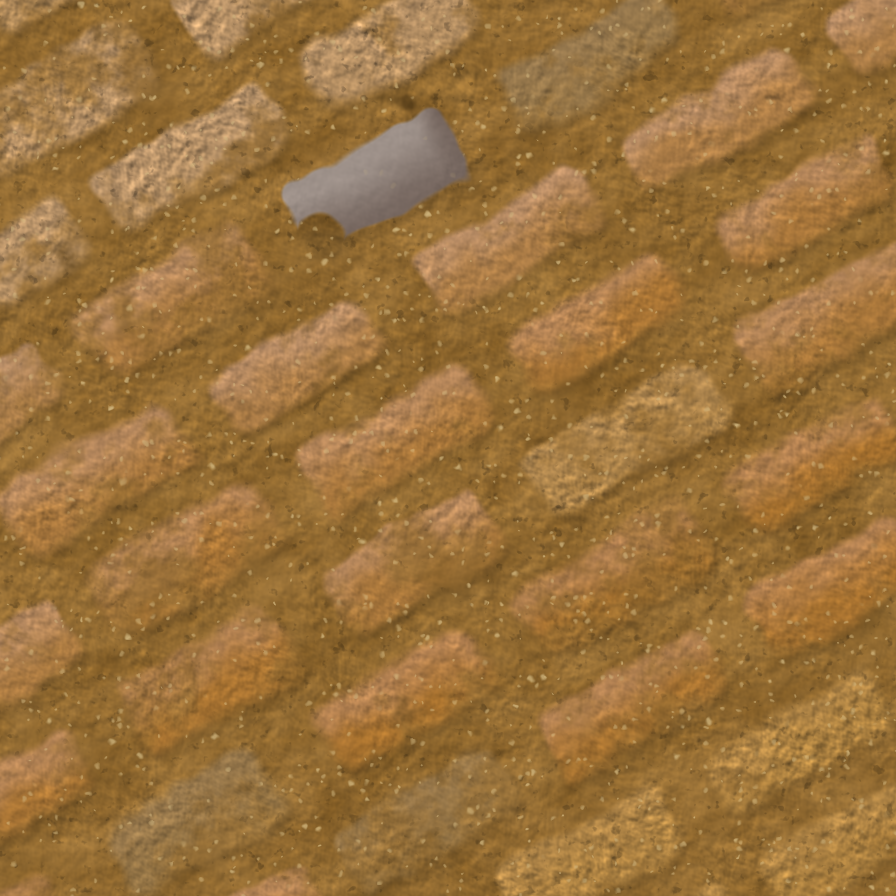
A WebGL 1 fragment shader for this texture:

```glsl
precision highp float;
// Worn, tilted brick paving half buried in ochre mud.
// A rotated running-bond grid gives rounded boxes; gradient noise warps their
// edges, smears mud across them and adds a fine sandy grain with grit and pits.
uniform vec2 u_resolution;

const vec2 PITCH = vec2(0.267, 0.129);   // brick spacing along and across a row
const vec2 HALF_SIZE = vec2(0.113, 0.044);
const vec3 MUD_DARK = vec3(0.47, 0.33, 0.125);
const vec3 MUD_LIGHT = vec3(0.645, 0.48, 0.24);
const vec3 PALE_SAND = vec3(0.71, 0.57, 0.41);
const vec3 YELLOW_SAND = vec3(0.67, 0.51, 0.26);
const vec3 STONE = vec3(0.57, 0.46, 0.29);
const vec3 SLATE_LIGHT = vec3(0.62, 0.57, 0.54);
const vec3 SLATE_DARK = vec3(0.46, 0.40, 0.37);
const vec3 GRIT = vec3(0.84, 0.74, 0.52);
const vec3 PIT = vec3(0.30, 0.21, 0.08);

vec2 hash2(vec2 p) {
  p = vec2(dot(p, vec2(127.1, 311.7)), dot(p, vec2(269.5, 183.3)));
  return fract(sin(p) * 43758.5);
}

float cornerSlope(vec2 cell, vec2 f, vec2 corner) {
  return dot(hash2(cell + corner) * 2.0 - 1.0, f - corner);
}

float gradientNoise(vec2 p) {
  vec2 i = floor(p), f = fract(p);
  vec2 s = f * f * (3.0 - 2.0 * f);
  float low = mix(cornerSlope(i, f, vec2(0.0)), cornerSlope(i, f, vec2(1.0, 0.0)), s.x);
  float high = mix(cornerSlope(i, f, vec2(0.0, 1.0)), cornerSlope(i, f, vec2(1.0)), s.x);
  return 1.4 * mix(low, high, s.y);
}

float fbm(vec2 p) {
  float sum = 0.0, amp = 0.6;
  for (int i = 0; i < 3; i++) {
    sum += amp * gradientNoise(p);
    p = p * 2.03 + 17.3;
    amp *= 0.6;
  }
  return sum;
}

float roundBox(vec2 p, vec2 halfSize, float radius) {
  vec2 d = abs(p) - halfSize + radius;
  return length(max(d, 0.0)) + min(max(d.x, d.y), 0.0) - radius;
}

float sameCell(vec2 a, vec2 b) {
  return 1.0 - step(0.5, distance(a, b));
}

// Soft dots scattered in a jittered grid; chance is the share of filled cells.
float dots(vec2 p, float density, float chance, float radius) {
  vec2 cell = floor(p * density);
  vec2 rnd = hash2(cell + 3.7);
  vec2 centre = (cell + 0.25 + 0.5 * hash2(cell + 9.1)) / density;
  float r = radius * (0.5 + 0.7 * rnd.y);
  return step(rnd.x, chance) * (1.0 - smoothstep(0.2 * r, r, distance(p, centre)));
}

// Share of a brick pitch by which each row is shifted; some rows slip further.
float rowShift(float row) {
  float slip = step(3.0, row) * step(abs(mod(row, 3.0) - 1.0), 0.1);
  return 0.33 * mod(row, 2.0) + 0.5 * slip + 0.34 * step(abs(row - 8.0), 0.1);
}

// Clay is pink along its upper side; sandy bricks are pale early, yellow later.
vec3 brickColor(vec2 local, float age, float sandy, float mottle) {
  vec3 upper = mix(vec3(0.73, 0.56, 0.41), vec3(0.71, 0.51, 0.32), age);
  vec3 lower = mix(vec3(0.67, 0.49, 0.29), vec3(0.65, 0.44, 0.18), age);
  vec3 clay = mix(lower, upper, smoothstep(-0.025, 0.03, local.y + 0.05 * mottle));
  return mix(clay, mix(PALE_SAND, YELLOW_SAND, age), 0.85 * sandy);
}

void main() {
  vec2 p = gl_FragCoord.xy / u_resolution;

  // Rows rise thirty degrees to the right and are counted from the top left
  vec2 warp = vec2(gradientNoise(p * 10.0), gradientNoise(p * 10.0 + 40.0));
  vec2 chips = vec2(gradientNoise(p * 36.0), gradientNoise(p * 36.0 + 70.0));
  vec2 t = vec2(p.x, 1.0 - p.y) + 0.014 * warp + 0.007 * chips;
  vec2 q = vec2(0.866 * t.x - 0.5 * t.y, 0.5 * t.x + 0.866 * t.y);
  float row = floor(q.y / PITCH.y - 0.5);
  float shift = rowShift(row);
  float column = floor(q.x / PITCH.x - shift + 0.5);
  vec2 id = vec2(column, row);
  vec2 local = vec2(q.x - (column + shift) * PITCH.x, (row + 1.0) * PITCH.y - q.y);

  // Variation per brick
  vec2 rnd = hash2(id + 5.3), rnd2 = hash2(id + 21.9);
  float slate = sameCell(id, vec2(1.0, 2.0));
  float stone = sameCell(id, vec2(2.0, 2.0)) + sameCell(id, vec2(-1.0, 6.0))
              + sameCell(id, vec2(-1.0, 7.0));
  float age = clamp(smoothstep(1.0, 7.0, row) + 0.6 * (rnd.x - 0.5), 0.0, 1.0);
  float sandy = max(sameCell(id, vec2(1.0, 5.0)), step(3.3, abs(row - 4.4)));
  vec2 halfSize = HALF_SIZE * mix(vec2(0.82, 0.82), vec2(1.02), rnd2);
  halfSize = mix(halfSize, vec2(0.100, 0.043), slate);
  local.x -= 0.016 * (rnd2.x - 0.5) * (1.0 - slate);

  // Brick shape, fading into mud on its lower side, and the shadow beneath
  float d = roundBox(local, halfSize, 0.018);
  float bite = 0.027 - distance(local, vec2(-0.086, -0.030));
  d = mix(d, max(d, bite), slate);
  float lowSide = 1.0 - smoothstep(-0.040, 0.015, local.y);
  float soft = mix(mix(0.004, 0.009, rnd.x) + 0.004 * lowSide, 0.003, slate);
  float mottle = fbm(p * 10.0 + 12.0);
  float wear = mottle + 0.35 * fbm(p * 45.0) + 0.35 * (rnd2.y - 0.5) + 0.12 * lowSide;
  float cover = smoothstep(-0.10, 0.45, wear);
  float brick = (1.0 - smoothstep(-soft, soft, d)) * (1.0 - 0.75 * cover * (1.0 - slate));
  float under = roundBox(local + vec2(0.0, 0.010), halfSize, 0.018);
  float shadow = (1.0 - smoothstep(-0.008, 0.010, under)) * smoothstep(-0.006, 0.005, d);

  // Materials, with mud drawn out along the rows
  float smear = fbm(q * vec2(7.0, 19.0)) + 0.6 * fbm(p * 26.0);
  vec3 mud = mix(MUD_DARK, MUD_LIGHT, clamp(0.56 + 0.65 * smear, 0.0, 1.0));
  mud *= 1.0 - 0.14 * shadow;
  vec3 face = brickColor(local, age, sandy, mottle);
  face = mix(face, STONE, 0.85 * stone);
  float slateShade = smoothstep(-0.045, 0.03, local.y) * (1.0 - smoothstep(0.06, 0.1, local.x));
  face = mix(face, mix(SLATE_DARK, SLATE_LIGHT, slateShade), slate);
  vec3 color = mix(mud, face, brick);

  // Fine sandy grain, partly embossed by light from above the rows
  vec2 g = p * 66.0 + 0.5 * warp;
  float grain = fbm(g);
  grain = 0.5 * grain + 0.6 * (grain - fbm(g + vec2(-0.16, 0.28)));
  float rough = mix(0.28, 0.33 + 0.17 * sandy, brick) * (1.0 + 0.7 * gradientNoise(p * 15.0));
  float smoothSlate = slate * brick;
  color *= 1.0 + rough * (1.0 - 0.75 * smoothSlate) * grain;

  // Dark crumbs, loose grit and pits
  float open = 1.0 - 0.8 * brick;
  float crumbs = smoothstep(0.22, 0.50, fbm(p * 75.0 + 5.0));
  color *= 1.0 - 0.20 * crumbs * max(open, sandy) * (1.0 - smoothSlate);
  vec2 ragged = p + 0.0025 * vec2(gradientNoise(p * 160.0), gradientNoise(p * 160.0 + 30.0));
  color = mix(color, GRIT, 0.7 * open * dots(ragged, 60.0, 0.08, 0.0045));
  color = mix(color, GRIT, 0.5 * (1.0 - smoothSlate) * dots(ragged + 0.37, 110.0, 0.10, 0.0038));
  color = mix(color, PIT, 0.7 * open * dots(ragged + 0.012 * chips, 6.0, 0.22, 0.024));
  gl_FragColor = vec4(color, 1.0);
}
```
